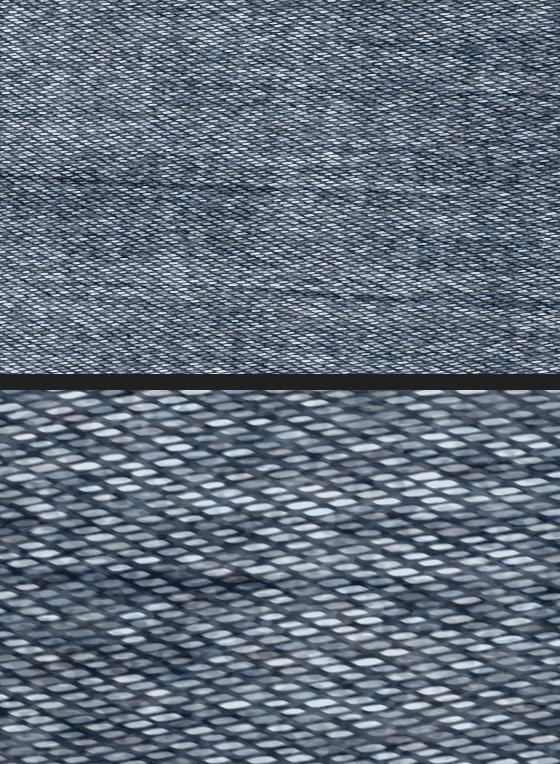
Top: the whole. Bottom: its middle third, enlarged.
A Shadertoy shader for this texture:

```glsl
// Faded blue denim: twill ribs of slanted stitches with slubs, streaks and worn patches.

// Colours
const vec3 INDIGO = vec3(0.14, 0.18, 0.24);
const vec3 BLEACHED = vec3(0.78, 0.82, 0.86);
const vec3 BLUE_SHIFT = vec3(-0.035, -0.004, 0.035);

// Weave, in units of the canvas height
const float RIB_PITCH = 0.0188;
const float STITCH_STEP = 0.0125;
const float RIB_SLOPE = 0.54;
const float RIB_BEND = 0.05;
const float STITCH_TILT = 0.17;
const float ROW_SHIFT = 0.42;
const vec2 STITCH_HALF = vec2(0.0092, 0.0030);
const float SOFTNESS = 0.0016;

// Tones: 0 is indigo, 1 is bleached
const float STITCH_TONE = 0.77;
const float GAP_TONE = 0.14;
const float STITCH_VARIATION = 0.60;
const float GAP_VARIATION = 0.16;
const float GRAIN = 0.36;
const float PATCH_FADE = 0.15;
const float STREAK_FADE = 0.22;
const float WARP_FADE = 0.14;

// Slubs: thick weft yarns with a shadow below
const int SLUB_COUNT = 3;
const float SLUB_TOP = 0.81;
const float SLUB_SPACING = 0.275;
const float SLUB_WIDTH = 0.007;
const float SLUB_LIGHT = 0.20;
const float SLUB_SHADOW = 0.26;

float hash(vec2 cell) {
    vec3 q = fract(cell.xyx * 0.1031);
    q += dot(q, q.yzx + 33.33);
    return fract((q.x + q.y) * q.z);
}

// Smooth cellular noise, centred on zero
float cellular(vec2 p) {
    vec2 base = floor(p);
    float sum = 0.0, weight = 0.0;
    for (int j = -1; j <= 1; j++) {
        for (int i = -1; i <= 1; i++) {
            vec2 cell = base + vec2(i, j);
            vec2 site = cell + vec2(hash(cell + 17.0), hash(cell + 59.0));
            vec2 d = p - site;
            float w = exp(-6.0 * dot(d, d));
            sum += w * hash(cell);
            weight += w;
        }
    }
    return sum / weight - 0.5;
}

// Slow drift of the yarns
vec2 drift(vec2 p) {
    float x = sin(p.y * 19.0 + p.x * 5.0) + 0.6 * sin(p.y * 47.0 - p.x * 8.0);
    float y = sin(p.x * 7.0 + p.y * 9.0) + 0.5 * sin(p.x * 23.0 - p.y * 14.0);
    return vec2(x, y) * 0.0016;
}

// Worn patches, weft streaks and warp streaks
float fading(vec2 p) {
    vec2 weft = vec2(p.x, p.y + 0.06 * p.x);
    float fade = PATCH_FADE * cellular(weft * vec2(2.6, 5.0) + 3.0);
    fade += STREAK_FADE * cellular(weft * vec2(3.5, 48.0) + 11.0);
    fade += WARP_FADE * cellular(p * vec2(42.0, 3.0) + 29.0);
    return fade + 0.05 * (0.7 - p.x);
}

float slubs(vec2 p) {
    float tone = 0.0;
    for (int i = 0; i < SLUB_COUNT; i++) {
        float id = float(i);
        float centre = SLUB_TOP - SLUB_SPACING * id - 0.045 * p.x
                     + 0.004 * sin(p.x * 6.0 + id * 2.1);
        float d = (p.y - centre) / SLUB_WIDTH;
        float strength = 0.6 + 0.9 * cellular(vec2(p.x * 5.0, id * 7.0));
        float yarn = exp(-(d - 1.0) * (d - 1.0));
        float shadow = exp(-(d + 1.0) * (d + 1.0));
        tone += strength * (SLUB_LIGHT * yarn - SLUB_SHADOW * shadow);
    }
    return tone;
}

void mainImage(out vec4 fragColor, in vec2 fragCoord) {
    vec2 p = fragCoord / iResolution.y;
    vec2 yarn = p + drift(p);

    // Skewed cells: stacked down each falling rib, sides parallel to the stitches
    float crossing = RIB_SLOPE + STITCH_TILT;
    float stitchGap = STITCH_STEP * crossing;
    float rib = (yarn.y + (RIB_SLOPE - RIB_BEND * yarn.x) * yarn.x) / RIB_PITCH;
    float row = floor(rib);
    float stack = (STITCH_TILT * yarn.x - yarn.y) / stitchGap
                + ROW_SHIFT * row + 0.25 * hash(vec2(row, 5.0));
    vec2 cell = vec2(floor(stack), row);
    float dx = (fract(rib) - 0.5) * RIB_PITCH / crossing;
    float dy = (fract(stack) - 0.5) * stitchGap;
    dx += 0.003 * (hash(cell + 23.0) - 0.5);
    dy += 0.0012 * (hash(cell + 41.0) - 0.5);

    // Rounded stitch with soft edges
    vec2 size = STITCH_HALF * (0.85 + 0.3 * hash(cell + 83.0));
    float taper = sqrt(max(0.0, 1.0 - 0.6 * pow(dx / size.x, 2.0)));
    float soft = max(SOFTNESS, 0.6 / iResolution.y);
    vec2 edge = vec2(size.x, size.y * taper) - abs(vec2(dx, dy));
    vec2 cover = smoothstep(-soft, soft, edge);
    float stitch = cover.x * cover.y;

    // Tone of thread and gap
    float fade = fading(p) + slubs(p);
    float grain = GRAIN * cellular(yarn * vec2(120.0, 260.0));
    float thread = STITCH_TONE + STITCH_VARIATION * (hash(cell) - 0.5) + 1.1 * fade;
    float gap = GAP_TONE + GAP_VARIATION * (hash(cell + 97.0) - 0.5) + 0.6 * fade;
    float tone = clamp(mix(gap, thread, stitch) + grain, -0.1, 1.1);

    vec3 colour = mix(INDIGO, BLEACHED, tone);
    colour += BLUE_SHIFT * (hash(cell + 131.0) - 0.4) * (1.0 - 0.5 * tone);
    fragColor = vec4(clamp(colour, 0.0, 1.0), 1.0);
}
```
